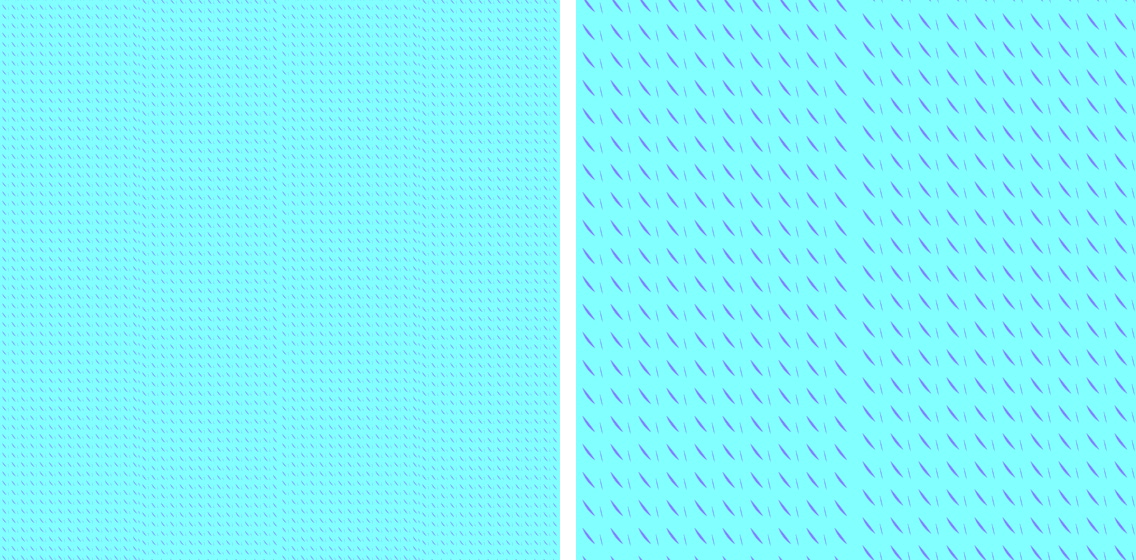
Left: the whole. Right: its middle third, enlarged.
A Shadertoy shader for this pattern:

```glsl
// Pale cyan sheet covered by a fine grid of slanted, tapered blue dashes,
// each with a faint steep tick beside it. The grid is cut into upright strips
// whose rows are shifted alternately; all counts are whole, so it tiles.

#define REPEATS 60.0                    // cells across and down
#define STRIPS 4.0                      // upright strips, an even number
#define ROW_LOW 0.23                    // dash height in even strips
#define ROW_HIGH 0.85                   // dash height in odd strips
#define DASH_HALF vec2(0.235, -0.305)   // centre to lower end, in cells
#define DASH_WIDTH 0.082
#define DASH_BOW 0.025
#define TICK_HALF vec2(0.055, -0.23)
#define TICK_WIDTH 0.026
#define SOFTNESS 1.25                   // edge width in pixels
#define PAPER vec3(0.51, 1.0, 1.0)
#define INK vec3(0.51, 0.48, 1.0)

// Coverage of a bowed stroke that tapers to both ends
float stroke(vec2 p, vec2 halfAxis, float width, float bow, float edge) {
    float halfLength = length(halfAxis);
    vec2 along = halfAxis / halfLength;
    float t = dot(p, along) / halfLength;
    float taper = max(1.0 - t * t, 0.0);
    float across = dot(p, vec2(-along.y, along.x)) + bow * (taper - 0.5);
    float halfWidth = 0.5 * width * taper;
    return clamp(0.5 + (halfWidth - across) / edge, 0.0, 1.0)
         - clamp(0.5 - (halfWidth + across) / edge, 0.0, 1.0);
}

// Cell position relative to a mark, wrapped along the column
vec2 fromMark(vec2 p, vec2 mark) {
    return vec2(fract(p.x) - mark.x, fract(p.y - mark.y + 0.5) - 0.5);
}

void mainImage(out vec4 fragColor, in vec2 fragCoord) {
    vec2 p = fragCoord / iResolution.xy * REPEATS;
    float edge = SOFTNESS * REPEATS / iResolution.y;

    // Strip parity sets the row shift
    float columns = REPEATS / STRIPS;
    float column = floor(p.x);
    float odd = mod(floor(column / columns), 2.0);
    float row = mix(ROW_LOW, ROW_HIGH, odd);

    // Ticks strengthen at one kind of seam and vanish at the other
    float lastColumn = step(columns - 1.5, mod(column, columns));
    float tickWidth = TICK_WIDTH * mix(1.0, 1.8 * (1.0 - odd), lastColumn);

    float dash = stroke(fromMark(p, vec2(0.45, row)), DASH_HALF, DASH_WIDTH, DASH_BOW, edge);
    float tick = stroke(fromMark(p, vec2(0.90, row - 0.14)), TICK_HALF, tickWidth, 0.0, edge);

    fragColor = vec4(mix(PAPER, INK, max(dash, tick)), 1.0);
}
```
